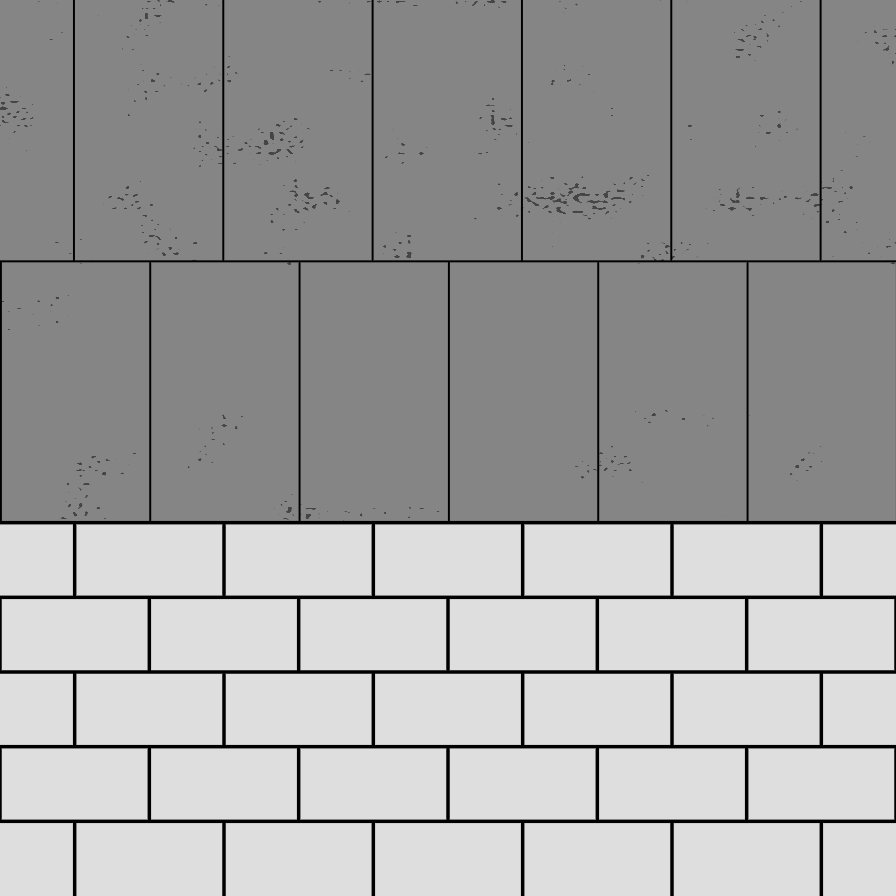
Reproduce this pattern procedurally as a Shadertoy shader.

```glsl
// Two courses of tall grey slabs with dark chips, above five courses of pale bricks.
// Joints are distances to a staggered repeating grid; the chips are thresholded
// gradient noise, gathered into clusters by a second, broader noise.

vec2 gradientAt(vec2 cell) {
    float angle = 6.2832 * fract(sin(dot(cell, vec2(127.1, 311.7))) * 43758.55);
    return vec2(cos(angle), sin(angle));
}

float gradientNoise(vec2 p) {
    vec2 i = floor(p), f = fract(p);
    vec2 u = f * f * (3.0 - 2.0 * f);
    float a = dot(gradientAt(i), f);
    float b = dot(gradientAt(i + vec2(1, 0)), f - vec2(1, 0));
    float c = dot(gradientAt(i + vec2(0, 1)), f - vec2(0, 1));
    float d = dot(gradientAt(i + vec2(1, 1)), f - vec2(1, 1));
    return mix(mix(a, b, u.x), mix(c, d, u.x), u.y);
}

// Antialiased coverage of a joint of the given width
float joint(float dist, float width, float pixel) {
    return clamp((0.5 * width - dist) / pixel + 0.5, 0.0, 1.0);
}

// Distance to the nearest vertical joint, six to the canvas width
float verticalJoint(float x) {
    return abs(fract(x * 6.0 + 0.5) - 0.5) / 6.0;
}

// Small wide chips: many on the top course, fewer near the foot of the next
float chips(vec2 p) {
    float fleck = gradientNoise(p * vec2(150.0, 260.0));
    float cluster = gradientNoise(p * vec2(13.0, 17.0) + 7.3);
    float bareBand = smoothstep(0.53, 0.57, p.y) * (1.0 - smoothstep(0.69, 0.71, p.y));
    bareBand *= smoothstep(0.08, 0.14, p.x);
    float threshold = mix(0.46, 0.39, smoothstep(0.69, 0.73, p.y)) + 0.3 * bareBand;
    float score = 0.6 * fleck + 0.55 * cluster - threshold;
    return smoothstep(-0.025, 0.025, score);
}

void mainImage(out vec4 fragColor, in vec2 fragCoord) {
    vec2 uv = fragCoord / iResolution.xy;
    float pixel = 1.0 / min(iResolution.x, iResolution.y);
    float wallTop = 5.0 / 12.0;
    float slabSeam = 17.0 / 24.0;

    // Pale bricks, every other course shifted by half a brick
    float course = floor(uv.y * 12.0);
    float brickShift = mod(course, 2.0) < 0.5 ? 1.0 / 12.0 : 0.0;
    float nearestBed = max(1.0, round(uv.y * 12.0)) / 12.0;
    float brickJoint = max(joint(verticalJoint(uv.x - brickShift), 0.0039, pixel),
                           joint(abs(uv.y - nearestBed), 0.0039, pixel));
    vec3 brick = mix(vec3(0.87), vec3(0.0), brickJoint);

    // Grey slabs with thinner joints
    float slabShift = uv.y > slabSeam ? 1.0 / 12.0 - 0.0008 : 0.001;
    float slabJoint = max(joint(verticalJoint(uv.x - slabShift), 0.0022, pixel),
                          joint(abs(uv.y - slabSeam), 0.0022, pixel));
    slabJoint = max(slabJoint, joint(abs(uv.y - wallTop), 0.0039, pixel));
    vec3 slab = mix(vec3(0.52), vec3(0.27), chips(uv));
    slab = mix(slab, vec3(0.0), slabJoint);

    fragColor = vec4(uv.y < wallTop ? brick : slab, 1.0);
}
```
